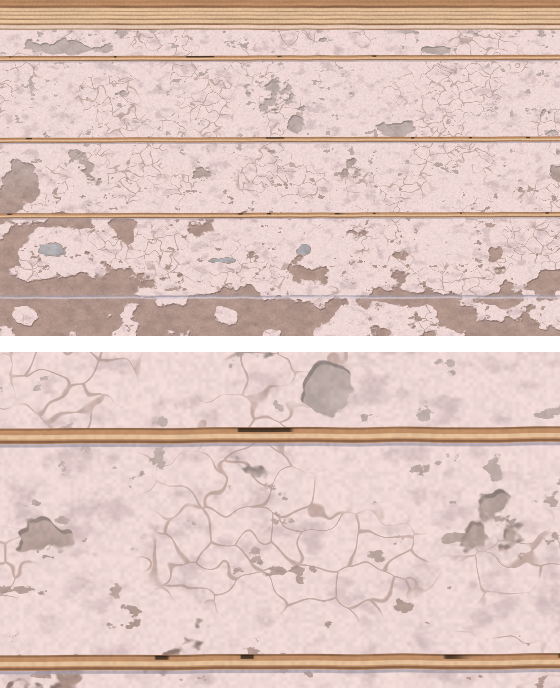
Top, the full canvas; bottom, a detail of the centre.
Reproduce this texture procedurally as a Shadertoy shader.

```glsl
// Peeling pink plaster wall: a moulded cornice, three thin ochre rails and a
// blue-grey ledge divide it into five panels. Layered value noise peels the
// paint, warped cell borders crack it, and one-dimensional profiles cut mouldings.

const vec3 PAINT   = vec3(0.935, 0.845, 0.832);
const vec3 SHADE   = vec3(0.81, 0.72, 0.72);
const vec3 BARE    = vec3(0.67, 0.56, 0.52);
const vec3 BARE_UP = vec3(0.73, 0.665, 0.645);
const vec3 CREAM   = vec3(0.89, 0.75, 0.61);
const vec3 OCHRE   = vec3(0.75, 0.56, 0.41);
const vec3 BROWN   = vec3(0.50, 0.36, 0.27);
const vec3 SLATE   = vec3(0.64, 0.61, 0.66);

const vec3  RAIL_Y    = vec3(0.827, 0.584, 0.359); // rail centres, canvas heights
const float RAIL_HALF = 0.0078;
const float LEDGE_Y   = 0.119;
const float CORNICE   = 0.089;                     // depth below the top edge
const float TILT      = 0.0024;
const float PEEL_SCALE = 15.0;
const float PEEL_LEVEL = 0.75;
const float CRACK_SCALE = 25.0;

// Cornice grooves: depth below top, half width, darkness
const vec3 GROOVES[7] = vec3[7](
    vec3(0.005, 0.004, 0.25), vec3(0.020, 0.0035, 0.75), vec3(0.034, 0.0016, 0.45),
    vec3(0.045, 0.0020, 0.40), vec3(0.057, 0.0018, 0.65), vec3(0.072, 0.0025, 0.75),
    vec3(0.087, 0.0018, 0.80));

// Heavier wear: centre, then radii
const vec4 WORN[12] = vec4[12](
    vec4(1.25, 0.79, 0.09, 0.03), vec4(1.19, 0.62, 0.10, 0.03),
    vec4(0.78, 0.68, 0.03, 0.025), vec4(0.876, 0.635, 0.025, 0.022),
    vec4(1.28, 0.853, 0.06, 0.017), vec4(0.20, 0.855, 0.08, 0.017),
    vec4(0.03, 0.43, 0.08, 0.09), vec4(0.18, 0.32, 0.30, 0.035),
    vec4(0.02, 0.24, 0.09, 0.12), vec4(0.15, 0.155, 0.30, 0.035),
    vec4(1.65, 0.16, 0.10, 0.04), vec4(1.66, 0.48, 0.03, 0.08));

// Deep plaster holes: centre, then radii
const vec4 HOLES[3] = vec4[3](
    vec4(0.14, 0.255, 0.052, 0.020), vec4(0.905, 0.26, 0.021, 0.018),
    vec4(0.66, 0.225, 0.035, 0.009));

float hash(vec2 p) {
    vec3 q = fract(vec3(p.xyx) * 0.1031);
    q += dot(q, q.yzx + 33.33);
    return fract((q.x + q.y) * q.z);
}

float noise(vec2 p) {
    vec2 i = floor(p), f = fract(p);
    f *= f * (3.0 - 2.0 * f);
    return mix(mix(hash(i), hash(i + vec2(1, 0)), f.x),
               mix(hash(i + vec2(0, 1)), hash(i + vec2(1, 1)), f.x), f.y);
}

float fbm(vec2 p) {
    float sum = 0.0, amp = 0.516;
    for (int i = 0; i < 5; i++) {
        sum += amp * noise(p);
        p = mat2(1.6, 1.2, -1.2, 1.6) * p + 17.3;
        amp *= 0.5;
    }
    return sum;
}

// Soft band of the given half width around zero
float band(float d, float halfWidth, float px) {
    return 1.0 - smoothstep(-0.7 * px, 0.7 * px, abs(d) - halfWidth);
}

float wearAmount(vec2 p) {
    float wear = 0.0;
    for (int i = 0; i < 12; i++) {
        vec2 d = (p - WORN[i].xy) / WORN[i].zw;
        wear = max(wear, exp(-dot(d, d)));
    }
    float foot = 1.0 - smoothstep(LEDGE_Y - 0.01, LEDGE_Y + 0.02, p.y);
    float low = 0.14 * (1.0 - smoothstep(0.1, 0.36, p.y));
    return max(wear, foot * (0.42 + 0.25 * noise(p * 3.0))) + low;
}

// Positive where the paint has come away
float peelField(vec2 p) {
    return fbm(p * PEEL_SCALE * vec2(0.9, 1.1)) + 0.40 * wearAmount(p) - PEEL_LEVEL;
}

// Distance-like value to the nearest border between jittered cells
float cellBorder(vec2 p) {
    vec2 cell = floor(p);
    float near = 9.0, next = 9.0;
    for (int y = -1; y <= 1; y++)
    for (int x = -1; x <= 1; x++) {
        vec2 c = cell + vec2(x, y);
        float d = length(c + vec2(hash(c), hash(c + 71.7)) - p);
        next = min(next, max(near, d));
        near = min(near, d);
    }
    return next - near;
}

void mainImage(out vec4 fragColor, in vec2 fragCoord) {
    float px = 1.0 / iResolution.y;
    vec2 p = fragCoord * px;
    float grain = noise(p * 260.0) - 0.5;
    float mottle = fbm(p * vec2(38.0, 55.0) + 5.0);

    // Paint with mottling and broken hairline cracks
    vec3 col = mix(PAINT, SHADE, 0.75 * smoothstep(0.52, 0.82, mottle));
    vec2 warp = vec2(noise(p * 50.0), noise(p * 50.0 + 40.0)) - 0.5;
    float crack = cellBorder((p + warp * 0.025) * CRACK_SCALE * vec2(0.85, 1.25));
    float broken = smoothstep(0.46, 0.62, fbm(p * 11.0 + 60.0));
    col = mix(col, BARE, 0.6 * broken * (1.0 - smoothstep(0.02, 0.07 + px * 10.0, crack)));

    // Peeled patches with a shadow under their upper lip, and small chips
    float peel = peelField(p);
    float soft = 0.012 + 4.0 * px;
    float bare = smoothstep(-soft, soft, peel);
    float lip = bare * (1.0 - smoothstep(-soft, soft, peelField(p + vec2(-0.002, 0.004))));
    vec3 under = mix(BARE, BARE_UP, smoothstep(0.3, 0.65, p.y)) * (0.88 + 0.24 * mottle);
    col = mix(col, under, bare * 0.92) * (1.0 - 0.20 * lip);
    float chip = smoothstep(0.72, 0.76, fbm(p * vec2(42.0, 58.0) + 90.0));
    col = mix(col, under * 0.97, 0.8 * chip);

    // Holes down to grey plaster, rimmed in dark
    for (int i = 0; i < 3; i++) {
        vec2 d = (p - HOLES[i].xy) / HOLES[i].zw;
        float r = length(d) + 1.6 * (fbm(p * 32.0) - 0.5);
        col = mix(col, vec3(0.68, 0.66, 0.67) + 0.2 * (mottle - 0.5), 1.0 - smoothstep(0.85, 0.95, r));
        col = mix(col, BROWN, 0.55 * band(r - 0.92, 0.06, 0.12) * smoothstep(0.35, 0.6, noise(p * 60.0)));
    }

    // Rails: dark upper edge, ochre, lit lip, brown groove, cool cast shadow
    float wobble = 0.0012 * (noise(vec2(p.x * 22.0, 3.0)) - 0.5);
    for (int i = 0; i < 3; i++) {
        float t = p.y - RAIL_Y[i] - TILT * (p.x - 0.8) + wobble;
        float edgeWear = noise(vec2(p.x * 35.0, float(i) * 9.0));
        vec3 rail = mix(OCHRE, CREAM, band(t + 0.001, 0.0022, px));
        rail = mix(rail, BROWN, (0.55 + 0.4 * edgeWear) * band(t - 0.0068, 0.0011, px));
        rail = mix(rail, BROWN, 0.85 * band(t + 0.0058, 0.0012, px));
        rail *= 1.0 - 0.6 * smoothstep(0.86, 0.92, edgeWear) * band(t - 0.005, 0.002, px);
        col = mix(col, rail, band(t, RAIL_HALF, px));
        col = mix(col, SLATE, 0.75 * band(t + 0.0095, 0.0016, px));
    }

    // Ledge: ragged cool line with a pale lower lip
    float ledge = p.y - LEDGE_Y + 0.005 * (fbm(vec2(p.x * 18.0, 8.0)) - 0.5);
    col = mix(col, vec3(0.84, 0.79, 0.82), 0.7 * band(ledge + 0.005, 0.003, px));
    col = mix(col, SLATE, (0.45 + 0.5 * noise(p * 25.0)) * band(ledge, 0.0025, px));

    // Cornice: ochre above, cream below, cut by grooves
    float depth = 1.0 - p.y + wobble;
    vec3 trim = mix(OCHRE, CREAM, smoothstep(0.018, 0.028, depth));
    trim = mix(trim, PAINT, 0.5 * smoothstep(0.073, 0.078, depth));
    for (int i = 0; i < 7; i++) {
        float scuff = 0.8 + 0.4 * noise(vec2(p.x * 14.0, float(i) * 5.0));
        trim = mix(trim, BROWN, GROOVES[i].z * scuff * band(depth - GROOVES[i].x, GROOVES[i].y, px));
    }
    trim *= 0.95 + 0.1 * fbm(p * vec2(12.0, 80.0));
    col = mix(col, trim, 1.0 - smoothstep(-px, px, depth - CORNICE));

    fragColor = vec4(clamp(col * (1.0 + 0.07 * grain), 0.0, 1.0), 1.0);
}
```
